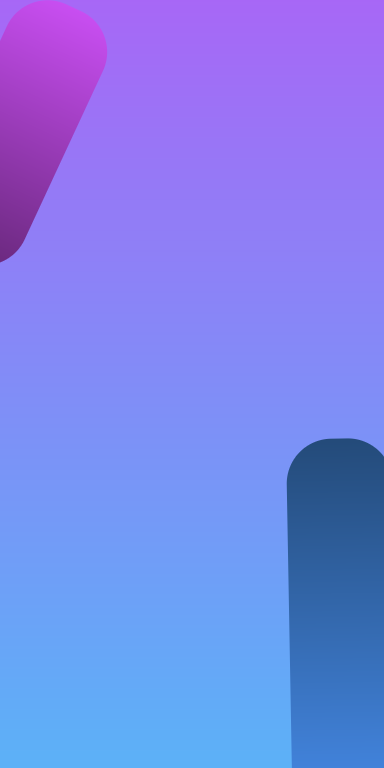
Write a Shadertoy shader that draws this background.

```glsl
// Two tilted rounded bars with shaded fills over a violet to sky-blue gradient.

#define SKY_TOP vec3(0.655, 0.405, 0.965)
#define SKY_BOTTOM vec3(0.360, 0.695, 0.970)
#define PINK_TOP vec3(0.785, 0.305, 0.945)
#define PINK_BOTTOM vec3(0.405, 0.155, 0.480)
#define BLUE_TOP vec3(0.140, 0.292, 0.475)
#define BLUE_BOTTOM vec3(0.280, 0.556, 0.935)
#define CORNER_RADIUS 0.117
#define PINK_TILT 0.435
#define BLUE_TILT -0.018

// Turns a point into the frame of a bar leaning clockwise by tilt.
vec2 toBarFrame(vec2 p, float tilt) {
    float c = cos(tilt), s = sin(tilt);
    return vec2(c * p.x - s * p.y, s * p.x + c * p.y);
}

float roundedBox(vec2 p, vec2 halfSize, float radius) {
    vec2 d = abs(p) - halfSize + radius;
    return length(max(d, 0.0)) + min(max(d.x, d.y), 0.0) - radius;
}

// Lays a bar, shaded along its own length, over the colour below.
vec3 addBar(vec3 below, vec2 p, vec2 halfSize, vec3 bottom, vec3 top, float pixel) {
    float dist = roundedBox(p, halfSize, CORNER_RADIUS);
    float coverage = clamp(0.5 - dist / pixel, 0.0, 1.0);
    float along = clamp(0.5 + 0.5 * p.y / halfSize.y, 0.0, 1.0);
    return mix(below, mix(bottom, top, along), coverage);
}

void mainImage(out vec4 fragColor, in vec2 fragCoord) {
    // Canvas width is one unit.
    float pixel = 1.0 / iResolution.x;
    vec2 p = fragCoord * pixel;

    // Backdrop
    vec3 color = mix(SKY_BOTTOM, SKY_TOP, fragCoord.y / iResolution.y);

    // Upper-left and lower-right bars
    vec2 pinkP = toBarFrame(p - vec2(0.041, 1.654), PINK_TILT);
    vec2 blueP = toBarFrame(p - vec2(0.892, 0.337), BLUE_TILT);
    color = addBar(color, pinkP, vec2(0.138, 0.359), PINK_BOTTOM, PINK_TOP, pixel);
    color = addBar(color, blueP, vec2(0.138, 0.521), BLUE_BOTTOM, BLUE_TOP, pixel);

    fragColor = vec4(color, 1.0);
}
```
